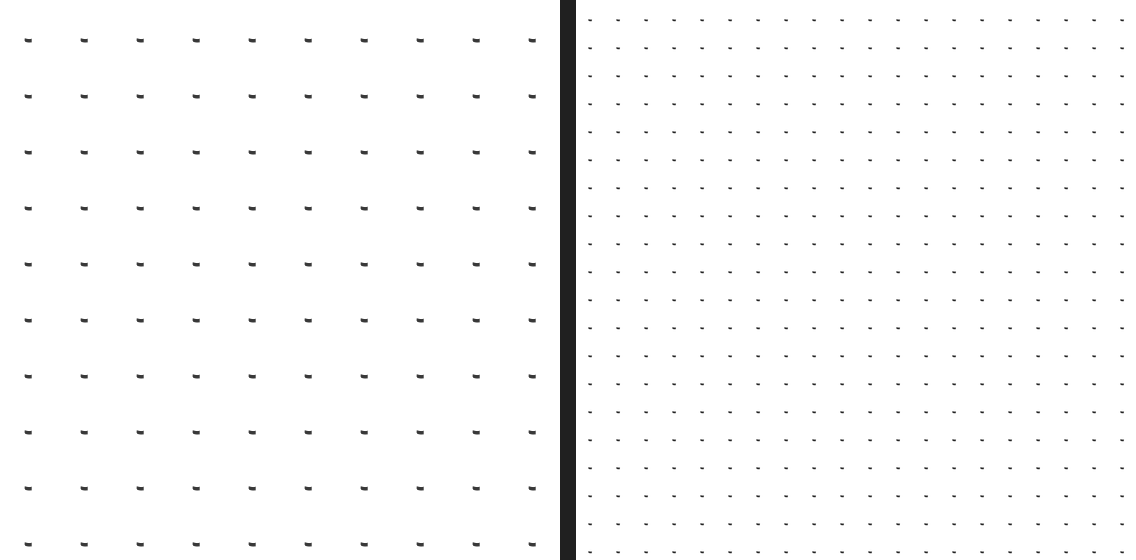
Left, the tile; right, the same tile 2 across and 2 down.
Reproduce this pattern procedurally as a Shadertoy shader.

```glsl
// A sparse 10 by 10 grid of small charcoal brush dashes on white.
// Each cell holds one slightly bent box, rounder on its left end,
// drawn from a signed distance with one pixel of edge smoothing.

// Signed distance to a box whose corners have the given radius.
float roundedBox(vec2 p, vec2 halfSize, float radius) {
    vec2 q = abs(p) - halfSize + radius;
    return length(max(q, 0.0)) + min(max(q.x, q.y), 0.0) - radius;
}

// Short dash: the left end lifts and is soft, the right end is cut square.
float brushDash(vec2 p) {
    float bend = p.x - 0.02;
    p.y -= 2.5 * bend * bend - 0.004;
    float radius = mix(0.021, 0.004, smoothstep(-0.02, 0.02, p.x));
    return roundedBox(p, vec2(0.063, 0.031), radius);
}

void mainImage(out vec4 fragColor, in vec2 fragCoord) {
    // Whole number of cells, so opposite edges join
    vec2 cell = fract(fragCoord / iResolution.xy * 10.0);
    float pixel = 10.0 / min(iResolution.x, iResolution.y);

    // Dash sits at mid width, low in its cell
    float dist = brushDash(cell - vec2(0.503, 0.276));
    float ink = clamp(0.5 - dist / pixel, 0.0, 1.0);

    fragColor = vec4(mix(vec3(1.0), vec3(0.225), ink), 1.0);
}
```
